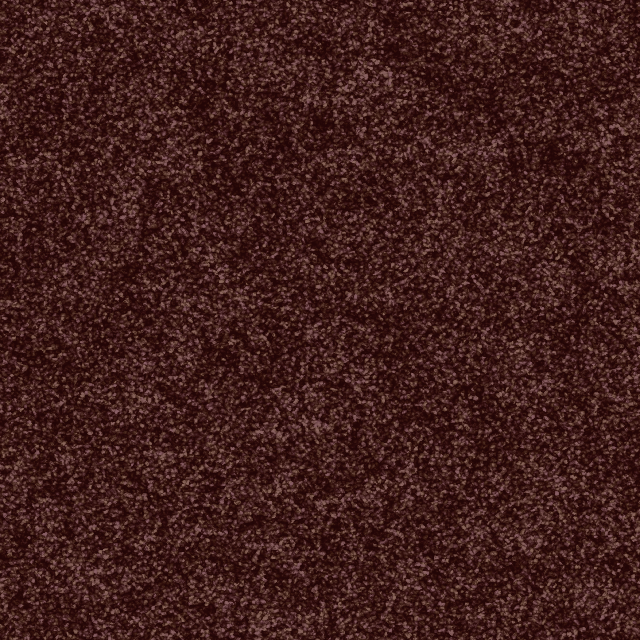
This texture is drawn by a Shadertoy shader. Its source:

```glsl
// Draws a dark maroon cut-pile carpet of small mottled tufts with paler flecks.

const float TUFTS_ACROSS   = 165.0;  // tufts along one canvas height
const float FIBRES_ACROSS  = 340.0;  // fine yarn grain
const vec2  PATCHES_ACROSS = vec2(13.0, 36.0);  // broad and small clumps
const vec2  PATCH_CONTRAST = vec2(0.55, 0.8);   // strength of each clump size
const float TUFT_STRETCH   = 1.25;   // elongation of each tuft
const float TUFT_SWING     = 2.4;    // range of tuft directions, radians
const float TUFT_CONTRAST  = 2.9;
const float EDGE_SHADOW    = 2.6;    // darkness between the tufts
const float MEAN_DISTANCE  = 0.445;  // distance to a tuft centre at middle tone
const float FIBRE_CONTRAST = 1.8;
const vec3  TAN_SHIFT      = vec3(0.01, 0.035, -0.035);  // tan versus rose yarn

// Yarn colours from deep shadow to pale fleck, with their place in the tone range
const vec3 YARN[6] = vec3[6](
    vec3(0.15, 0.03, 0.03), vec3(0.20, 0.06, 0.05), vec3(0.24, 0.11, 0.09),
    vec3(0.30, 0.16, 0.15), vec3(0.38, 0.24, 0.22), vec3(0.51, 0.36, 0.35));
const float STOPS[6] = float[6](0.09, 0.325, 0.59, 0.79, 0.915, 0.98);

vec3 hash3(vec2 p) {
    vec3 q = fract(vec3(p.xyx) * vec3(0.1031, 0.1030, 0.0973));
    q += dot(q, q.yxz + 33.33);
    return fract((q.xxy + q.yzz) * q.zyx);
}

// Soft cellular noise: x = blended shade, y = blended hue, z = nearest distance
vec3 softCells(vec2 p, float stretch, float sharpness) {
    vec2 cell = floor(p);
    vec2 blend = vec2(0.0);
    float total = 0.0;
    float nearest = 9.0;
    for (int j = -1; j <= 1; j++) {
        for (int i = -1; i <= 1; i++) {
            vec2 id = cell + vec2(i, j);
            vec3 place = hash3(id);
            vec3 look = hash3(id + 71.7);
            float angle = (place.z - 0.5) * TUFT_SWING;
            float c = cos(angle), s = sin(angle);
            vec2 offset = mat2(c, -s, s, c) * (p - id - place.xy);
            offset *= vec2(1.0 / stretch, stretch);
            float d2 = dot(offset, offset);
            float weight = exp(-sharpness * d2);
            blend += weight * look.xy;
            total += weight;
            nearest = min(nearest, d2);
        }
    }
    return vec3(blend / max(total, 1e-6) - 0.5, sqrt(nearest));
}

vec3 yarnColour(float tone) {
    vec3 colour = YARN[0];
    for (int i = 0; i < 5; i++) {
        if (i == 0 || tone > STOPS[i]) {
            float t = (tone - STOPS[i]) / (STOPS[i + 1] - STOPS[i]);
            colour = mix(YARN[i], YARN[i + 1], t);
        }
    }
    return colour;
}

void mainImage(out vec4 fragColor, in vec2 fragCoord) {
    vec2 uv = fragCoord / iResolution.y;

    // Tufts, fine fibres and clumps of lighter or darker pile
    vec3 tuft = softCells(uv * TUFTS_ACROSS, TUFT_STRETCH, 16.0);
    float fibre = softCells(uv * FIBRES_ACROSS + 17.3, TUFT_STRETCH, 16.0).x;
    vec2 patches = vec2(softCells(uv * PATCHES_ACROSS.x + 5.1, 1.0, 5.0).x,
                        softCells(uv * PATCHES_ACROSS.y + 9.7, 1.0, 5.0).x);

    // Sum the layers, then spread them evenly over the tone range
    float level = TUFT_CONTRAST * tuft.x
                + EDGE_SHADOW * (MEAN_DISTANCE - tuft.z)
                + FIBRE_CONTRAST * fibre
                + dot(PATCH_CONTRAST, patches);
    float tone = 1.0 / (1.0 + exp(-1.7 * level));

    vec3 colour = yarnColour(tone) + TAN_SHIFT * tuft.y * tone;
    fragColor = vec4(clamp(colour, 0.0, 1.0), 1.0);
}
```
